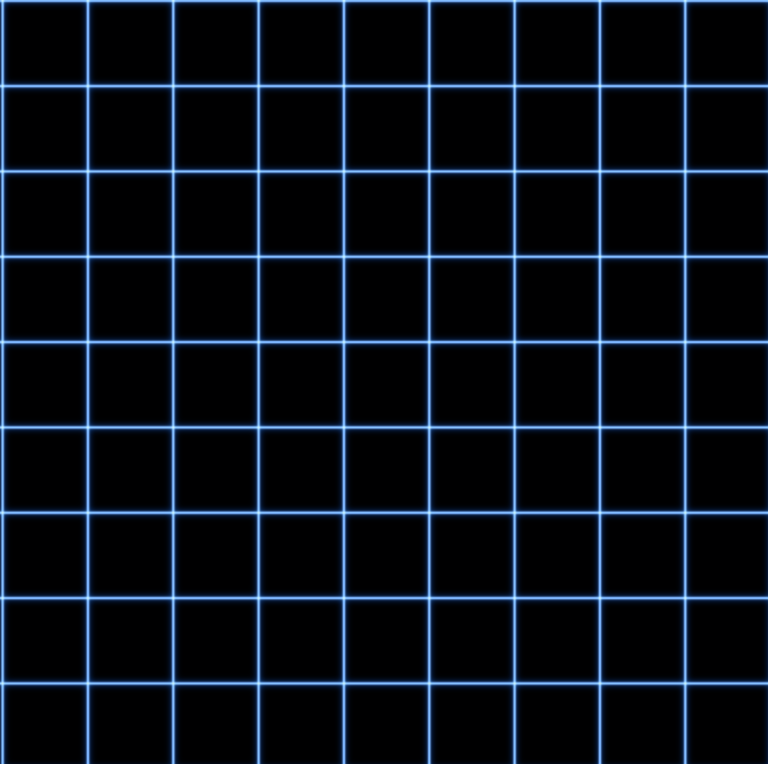
Give the GLSL for this pattern, as a WebGL 2 fragment shader.

```glsl
#version 300 es
precision highp float;
// Draws a square grid of thin glowing blue lines on black.

#define CELLS_ACROSS 9.0
#define GRID_OFFSET vec2(0.0034, 0.0010)
#define CORE_RADIUS 0.00205
#define GLOW_RADIUS 0.0059
#define CORE_COLOR vec3(0.51, 0.65, 0.80)
#define GLOW_COLOR vec3(0.02, 0.11, 0.26)
#define BACKGROUND vec3(0.0, 0.0, 0.004)

uniform vec2 u_resolution;
out vec4 fragColor;

// Distance to the nearest vertical (x) and horizontal (y) grid line
vec2 gridDistance(vec2 p) {
  vec2 cell = (p - GRID_OFFSET) * CELLS_ACROSS;
  return abs(fract(cell + 0.5) - 0.5) / CELLS_ACROSS;
}

float falloff(float d, float radius) {
  float r = d / radius;
  return exp(-r * r);
}

// Bright soft core plus a wider, dimmer halo
vec3 neonLine(float d, float pixel) {
  float coreRadius = max(CORE_RADIUS, 0.7 * pixel);
  return CORE_COLOR * falloff(d, coreRadius)
       + GLOW_COLOR * falloff(d, GLOW_RADIUS);
}

void main() {
  // Canvas-width units, measured from the top left so cells stay square
  float pixel = 1.0 / u_resolution.x;
  vec2 p = vec2(gl_FragCoord.x, u_resolution.y - gl_FragCoord.y) * pixel;

  vec2 d = gridDistance(p);
  vec3 vertical = min(neonLine(d.x, pixel), 1.0);
  vec3 horizontal = min(neonLine(d.y, pixel), 1.0);

  // Screen blend keeps the crossings from overexposing
  vec3 light = 1.0 - (1.0 - vertical) * (1.0 - horizontal);
  fragColor = vec4(min(BACKGROUND + light, 1.0), 1.0);
}
```
